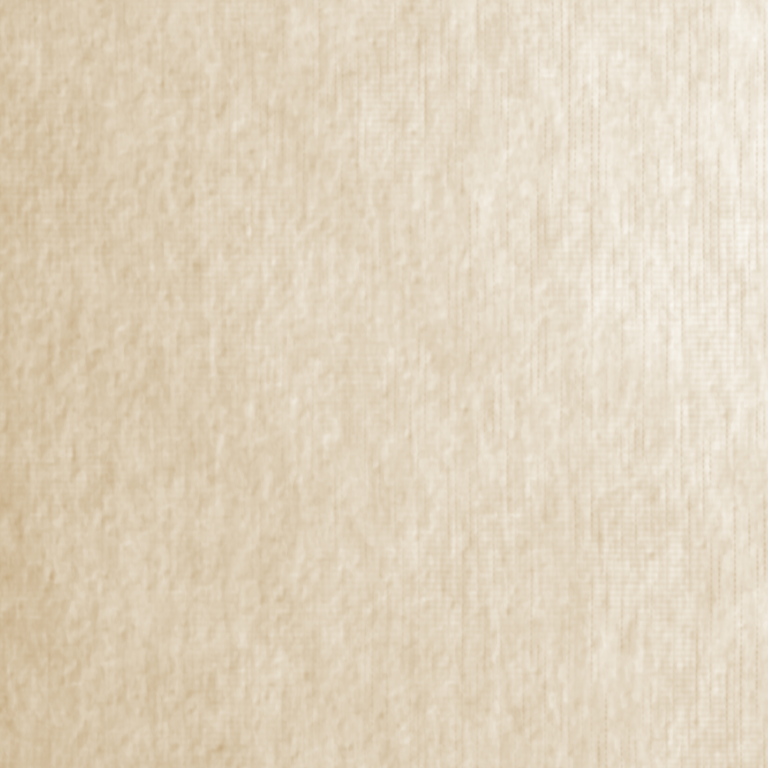
Reproduce this texture procedurally as a WebGL 1 fragment shader.

```glsl
precision highp float;
uniform vec2 u_resolution;

const float TAU = 6.2831853;
const vec3 LINEN = vec3(0.88, 0.828, 0.742);
const vec3 TONE_STEP = vec3(0.030, 0.043, 0.062);

vec2 hash2(vec2 cell) {
  vec2 q = vec2(dot(cell, vec2(127.1, 311.7)), dot(cell, vec2(269.5, 183.3)));
  return fract(sin(q) * 43758.545);
}

// Cellular noise with softly blended cells, centred on zero
float cellBlend(vec2 p, float sharpness) {
  vec2 base = floor(p);
  float total = 0.0;
  float weights = 0.0;
  for (int j = -1; j <= 1; j++) {
    for (int i = -1; i <= 1; i++) {
      vec2 cell = base + vec2(float(i), float(j));
      vec2 d = cell + hash2(cell) - p;
      float w = exp(-sharpness * dot(d, d));
      total += w * (hash2(cell + 57.0).x - 0.5);
      weights += w;
    }
  }
  return total / max(weights, 1e-5);
}

// Sparse embossed knots: dark on the lower right, pale on the upper left
float knots(vec2 p, float share, float radius) {
  vec2 base = floor(p);
  float shade = 0.0;
  for (int j = -1; j <= 1; j++) {
    for (int i = -1; i <= 1; i++) {
      vec2 cell = base + vec2(float(i), float(j));
      vec2 d = (cell + hash2(cell) - p) / radius;
      float present = step(hash2(cell + 19.0).y, share);
      vec2 lit = d - vec2(1.0, -0.9);
      shade += present * (0.5 * exp(-dot(lit, lit)) - exp(-dot(d, d)));
    }
  }
  return shade;
}

// Diagonal difference of a bumpy height, lit from the upper left
float relief(vec2 uv, vec2 scale, float offset) {
  vec2 shift = vec2(offset, -offset);
  return cellBlend((uv + shift) * scale, 5.0) - cellBlend((uv - shift) * scale, 5.0);
}

// Straight thin vertical grooves broken into segments of random strength
float grooves(vec2 uv, float count, float segments, float width) {
  float x = uv.x * count;
  float column = floor(x);
  vec2 seed = hash2(vec2(column, 7.0));
  float along = uv.y * segments + seed.x * 9.0;
  float a = hash2(vec2(column, floor(along))).x;
  float b = hash2(vec2(column, floor(along) + 1.0)).x;
  float strength = smoothstep(0.3, 0.95, mix(a, b, smoothstep(0.0, 1.0, fract(along))));
  float d = (fract(x) - 0.4 - 0.2 * seed.y) / width;
  return strength * exp(-d * d);
}

// Broad light: pale at the upper right, deeper at the left and bottom
float lighting(vec2 uv) {
  vec2 d = uv - vec2(1.04, 0.76);
  float glow = exp(-4.0 * dot(d, d));
  float low = 1.0 - uv.y;
  return 1.75 * (uv.x - 0.5) + 1.0 * glow - 0.65 * exp(-10.0 * uv.x) - 0.5 * low * low;
}

void main() {
  vec2 uv = gl_FragCoord.xy / u_resolution;
  float crisp = smoothstep(0.2, 0.95, uv.x * 0.85 + uv.y * 0.2);

  // Very slight waviness of the threads
  vec2 cloth = uv + 0.0006 * vec2(sin(uv.y * 19.0), sin(uv.x * 23.0));

  float tone = lighting(uv);
  tone += 0.65 * cellBlend(uv * vec2(9.0, 8.0), 3.0);
  tone += 0.75 * cellBlend(cloth * vec2(40.0, 24.0), 4.0);

  // Long, short and hair-fine vertical fibres
  tone += 0.9 * cellBlend(cloth * vec2(100.0, 17.0), 6.0);
  tone += 0.9 * cellBlend(cloth * vec2(150.0, 62.0), 6.0);
  tone += 0.7 * cellBlend(cloth * vec2(220.0, 130.0) + 11.0, 6.0);

  // Embossed bumps, softer where the weave is crisp
  tone += mix(1.15, 0.75, crisp) * relief(cloth, vec2(95.0, 82.0), 0.002);

  // Fine woven grid that fades in and out
  float patchiness = clamp(0.55 + 1.2 * cellBlend(uv * vec2(12.0, 9.0) + 31.0, 4.0), 0.0, 1.0);
  float weave = 0.7 * sin(TAU * 128.0 * cloth.y) + 0.7 * sin(TAU * 102.0 * cloth.x);
  tone += mix(0.16, 0.34, crisp) * patchiness * weave;

  // Dark grooves, dotted by the weave, and scattered knots
  float dotted = 0.8 + 0.35 * sin(TAU * 128.0 * cloth.y);
  tone -= mix(0.3, 1.5, crisp) * dotted * grooves(cloth, 102.0, 17.0, 0.17);
  tone += 0.95 * knots(cloth * vec2(56.0, 42.0), 0.16, 0.2);
  tone += 0.08;

  gl_FragColor = vec4(clamp(LINEN + TONE_STEP * tone, 0.0, 1.0), 1.0);
}
```
